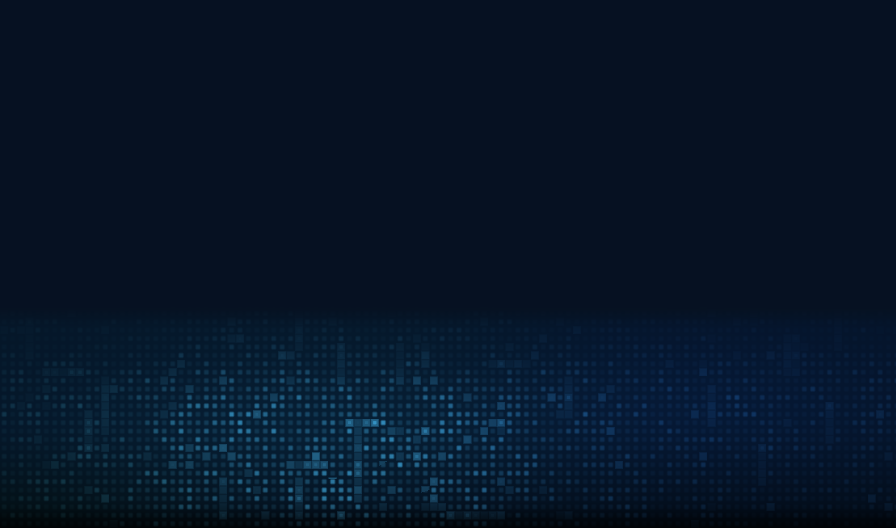
A Shadertoy shader for this background:

```glsl
// Dark navy backdrop with a glowing band of small soft data dots along the bottom.

const vec3 NIGHT = vec3(0.022, 0.068, 0.132);
const vec3 BAND_TEAL = vec3(0.018, 0.088, 0.160);
const vec3 BAND_BLUE = vec3(0.018, 0.078, 0.165);
const vec3 FLOOR_GREEN = vec3(0.010, 0.058, 0.078);
const vec3 FLOOR_NAVY = vec3(0.010, 0.048, 0.098);
const vec3 DOT_GREEN = vec3(0.14, 0.36, 0.40);
const vec3 DOT_CYAN = vec3(0.20, 0.50, 0.62);
const vec3 DOT_BLUE = vec3(0.11, 0.32, 0.52);

const float BAND_TOP = 0.398;      // fraction of the height
const float BAND_SOFT = 0.024;
const float PITCH = 0.0094;        // cell size, fraction of the width
const float DOT_HALF = 0.27;       // half side of a dot, in cells
const float DOT_ROUND = 0.16;      // corner radius of a dot
const float BLOCK_HALF = 0.47;     // half side of a filled cell
const float SOFTNESS = 0.16;       // edge softness, in cells
const float RUN_LENGTH = 5.0;      // cells in a bar
const vec2 MAIN_GLOW = vec2(0.36, 0.155);
const vec2 SIDE_GLOW = vec2(0.78, 0.23);

float hash(vec2 p) {
    vec3 q = fract(vec3(p.xyx) * 0.1031);
    q += dot(q, q.yzx + 33.33);
    return fract((q.x + q.y) * q.z);
}

float valueNoise(vec2 p) {
    vec2 i = floor(p), f = fract(p);
    f = f * f * (3.0 - 2.0 * f);
    return mix(mix(hash(i), hash(i + vec2(1, 0)), f.x),
               mix(hash(i + vec2(0, 1)), hash(i + vec2(1, 1)), f.x), f.y);
}

// Soft elliptical falloff around a centre
float glow(vec2 uv, vec2 centre, vec2 radius) {
    vec2 d = (uv - centre) / radius;
    return exp(-dot(d, d));
}

float roundedMask(vec2 local, float halfSide, float radius, float blur) {
    vec2 d = abs(local) - halfSide + radius;
    float dist = length(max(d, 0.0)) + min(max(d.x, d.y), 0.0) - radius;
    return 1.0 - smoothstep(-blur, blur, dist);
}

// One when the cell belongs to a bar lying along the first axis
float barCell(vec2 cell, float seed, float chance) {
    float shift = floor(hash(vec2(cell.y, seed)) * RUN_LENGTH);
    float run = floor((cell.x + shift) / RUN_LENGTH);
    return step(1.0 - chance, hash(vec2(run, cell.y) + seed));
}

void mainImage(out vec4 fragColor, in vec2 fragCoord) {
    vec2 uv = fragCoord / iResolution.xy;
    vec2 grid = fragCoord / (iResolution.x * PITCH);
    vec2 cell = floor(grid);
    vec2 local = fract(grid) - 0.5;
    float blur = max(SOFTNESS, 0.8 / (iResolution.x * PITCH));

    // Light fields
    float mainGlow = glow(uv, MAIN_GLOW, vec2(0.26, 0.18));
    float sideGlow = glow(uv, SIDE_GLOW, vec2(0.20, 0.14));
    float toBlue = smoothstep(0.40, 0.78, uv.x);
    float band = 1.0 - smoothstep(BAND_TOP - BAND_SOFT, BAND_TOP + BAND_SOFT, uv.y);

    // Band background, darkest at the floor and in the lower corners
    vec3 floorColor = mix(FLOOR_GREEN, FLOOR_NAVY, smoothstep(0.0, 0.4, uv.x));
    vec3 bandColor = mix(BAND_TEAL, BAND_BLUE, toBlue);
    bandColor = mix(floorColor, bandColor, smoothstep(-0.02, 0.22, uv.y));
    bandColor += vec3(0.008, 0.034, 0.046) * mainGlow + vec3(0.003, 0.016, 0.040) * sideGlow;
    bandColor *= mix(0.22, 1.0, smoothstep(-0.01, 0.055, uv.y));

    // Dots with random brightness, gathered in patches
    float rnd = hash(cell + 7.0);
    float patches = smoothstep(0.2, 0.8, valueNoise(cell * 0.23 + 3.0));
    float energy = 0.20 + 0.72 * mainGlow + 0.18 * sideGlow;
    float dotLight = energy * (0.20 + 0.55 * rnd * rnd * rnd + 0.34 * patches * rnd);
    float light = dotLight * roundedMask(local, DOT_HALF, DOT_ROUND, blur);

    // Filled cells, then horizontal and vertical bars
    float block = roundedMask(local, BLOCK_HALF, 0.05, blur);
    float filled = step(0.965 - 0.03 * mainGlow, hash(cell + 91.0));
    float rowBar = barCell(cell, 17.0, 0.010 + 0.025 * mainGlow);
    float columnBar = barCell(cell.yx, 53.0, 0.020);
    float blockLight = max(filled * (0.14 + 0.45 * rnd), max(rowBar, columnBar) * (0.18 + 0.24 * rnd));
    light = max(light, block * blockLight * (0.28 + 0.75 * mainGlow + 0.18 * sideGlow));

    // Fade the dots toward the top row and the floor
    light *= 1.0 - 0.68 * smoothstep(0.22, BAND_TOP, uv.y);
    light *= smoothstep(-0.04, 0.06, uv.y);
    vec3 dotColor = mix(DOT_GREEN, DOT_CYAN, smoothstep(0.05, 0.30, uv.x));
    dotColor = mix(dotColor, DOT_BLUE, toBlue);
    bandColor += dotColor * light;

    fragColor = vec4(mix(NIGHT, bandColor, band), 1.0);
}
```
